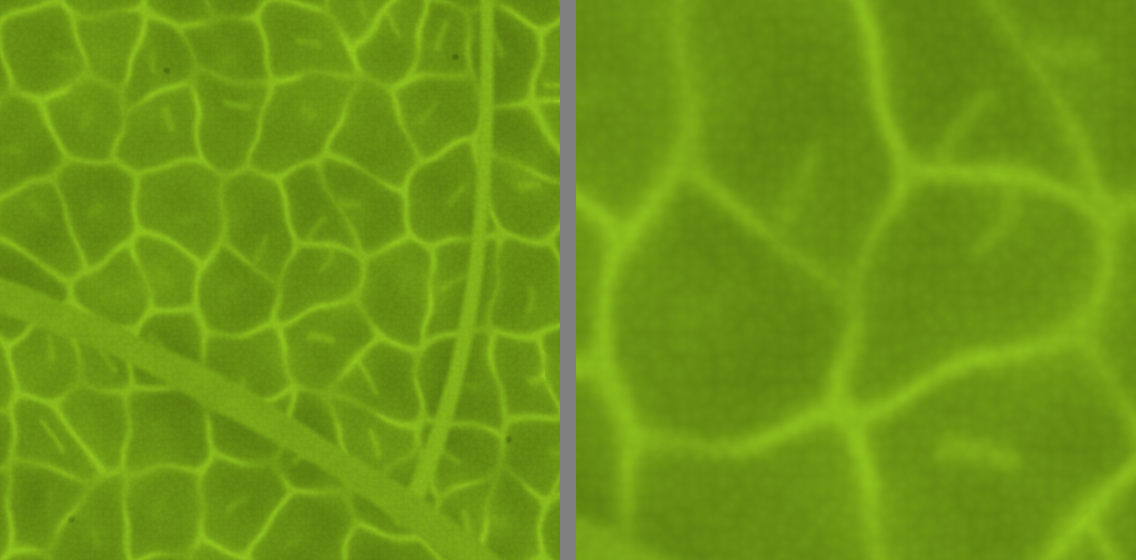
Left, the full canvas; right, a detail of the centre.
This texture is drawn by a Shadertoy shader. Its source:

```glsl
#define CELLS 7.6
#define VEIN_WIDTH 0.0075
#define HALO_WIDTH 0.023
#define MIDRIB_HALF 0.027
#define SIDE_HALF 0.011
#define BLADE_TONE 0.20
#define GRAIN 0.20
#define SHADOW_GREEN vec3(0.34, 0.47, 0.055)
#define VEIN_GREEN vec3(0.58, 0.79, 0.12)

vec2 hash2(vec2 p) {
    vec3 q = fract(p.xyx * vec3(0.1031, 0.1030, 0.0973));
    q += dot(q, q.yzx + 33.33);
    return fract((q.xx + q.yz) * q.zy);
}

vec2 site(vec2 id) {
    return id + 0.12 + 0.76 * hash2(id + 17.0);
}

// Offset to the nearest site (xy) and the id of its cell (zw)
vec4 nearestSite(vec2 p) {
    vec2 base = floor(p);
    vec4 nearest = vec4(9.0);
    for (int j = -1; j <= 1; j++)
    for (int i = -1; i <= 1; i++) {
        vec2 id = base + vec2(i, j);
        vec2 offset = site(id) - p;
        if (dot(offset, offset) < dot(nearest.xy, nearest.xy)) nearest = vec4(offset, id);
    }
    return nearest;
}

// Distance to the cell border, with rounded junctions
float borderDistance(vec4 nearest) {
    float sum = 0.0;
    for (int j = -2; j <= 2; j++)
    for (int i = -2; i <= 2; i++) {
        if (i == 0 && j == 0) continue;
        vec2 step2 = site(nearest.zw + vec2(i, j)) - site(nearest.zw);
        float d = dot(nearest.xy + 0.5 * step2, normalize(step2));
        sum += exp(-28.0 * d);
    }
    return max(-log(sum) / 28.0, 0.0);
}

float segmentDistance(vec2 p, vec2 end) {
    return length(p - end * clamp(dot(p, end) / dot(end, end), 0.0, 1.0));
}

float mottle(vec2 p) {
    float a = sin(p.x + 1.7 * sin(p.y * 0.8 + 0.6));
    float b = sin(p.y * 1.3 + 1.4 * sin(p.x * 1.1 + 2.0));
    return 0.5 * (a + b);
}

float bell(float d, float width) {
    return exp(-d * d / (width * width));
}

void mainImage(out vec4 fragColor, in vec2 fragCoord) {
    vec2 uv = fragCoord / iResolution.y;

    // Gently bent network of small veins
    vec2 bent = uv + 0.010 * sin(uv.yx * vec2(19.0, 23.0) + vec2(1.0, 4.0))
                   + 0.003 * sin(uv.yx * vec2(71.0, 63.0) + uv * 30.0);
    vec2 grid = bent * CELLS * vec2(1.06, 0.94);
    vec4 nearest = nearestSite(grid);
    float border = borderDistance(nearest) / CELLS;
    float strength = mix(0.3, 1.0, smoothstep(-0.65, 0.3, mottle(uv * 27.0)));

    // Blade with soft light and dark patches
    float tone = BLADE_TONE + 0.075 * mottle(uv * 13.0 + 5.0) + 0.05 * mottle(uv.yx * 41.0);
    tone += 0.07 * (hash2(nearest.zw).x - 0.5) * smoothstep(0.0, 0.03, border);
    tone += 0.20 * exp(-border / HALO_WIDTH) + 0.40 * strength * bell(border, VEIN_WIDTH);

    // Free-ending veinlets inside the cells
    vec2 random = hash2(nearest.zw + 51.0);
    float angle = 6.2832 * random.x;
    vec2 tip = 0.24 * (0.4 + random.y) * vec2(cos(angle), sin(angle));
    float stub = segmentDistance(-nearest.xy, tip) / CELLS;
    tone += 0.30 * random.y * bell(stub, VEIN_WIDTH) + 0.07 * bell(stub, HALO_WIDTH);

    // Side vein climbing from the midrib
    float fall = 1.0 - uv.y;
    float midrib = (uv.y - 0.473 + 0.356 * uv.x + 0.232 * uv.x * uv.x)
                 / length(vec2(1.0, 0.356 + 0.464 * uv.x));
    float side = abs(uv.x - 0.87 + 0.185 * fall * fall * fall)
               / length(vec2(1.0, 0.555 * fall * fall));
    float sideHalf = SIDE_HALF + 0.007 * fall * fall;
    float above = smoothstep(-0.01, 0.01, midrib);
    float sideCover = above * smoothstep(sideHalf + 0.007, sideHalf - 0.006, side);
    tone -= 0.05 * above * bell(side - sideHalf - 0.012, 0.018);
    tone = mix(tone, 0.61 + 0.10 * bell(side, sideHalf), sideCover);

    // Broad midrib, dimmer than the small veins
    float ribHalf = MIDRIB_HALF + 0.003 * sin(uv.x * 17.0 + 1.0);
    float rib = abs(midrib);
    float ribCover = smoothstep(ribHalf + 0.007, ribHalf - 0.007, rib);
    tone -= 0.06 * (1.0 - sideCover) * bell(rib - ribHalf - 0.014, 0.02);
    tone = mix(tone, 0.53 + 0.04 * mottle(uv * 60.0), ribCover);

    // Fine cellular grain and a few dark specks
    float grain = length(nearestSite(uv * 130.0).xy) + length(nearestSite(uv * 75.0 + 9.0).xy);
    tone += GRAIN * 0.5 * (0.82 - grain);
    float speck = length(nearestSite(uv * 2.0 + 30.0).xy);
    tone -= 0.35 * smoothstep(0.018, 0.004, speck);

    fragColor = vec4(mix(SHADOW_GREEN, VEIN_GREEN, clamp(tone, -0.3, 1.05)), 1.0);
}
```
